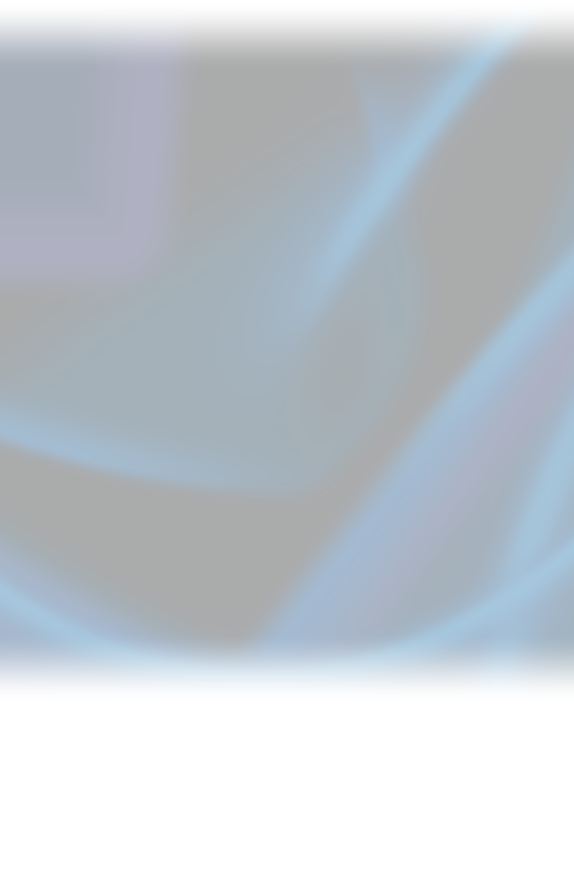
This background is drawn by a Shadertoy shader. Its source:

```glsl
#define GREY vec3(0.668, 0.670, 0.672)
#define TEAL vec3(0.640, 0.695, 0.730)
#define SLATE vec3(0.648, 0.680, 0.725)
#define LAVENDER vec3(0.685, 0.692, 0.755)
#define BLUE vec3(0.640, 0.730, 0.820)
#define GLOW vec3(0.650, 0.785, 0.875)
#define ASPECT 0.64
#define FADE_LOW vec2(0.215, 0.295)
#define FADE_HIGH vec2(0.920, 1.000)

// Parabola through three (parameter, value) points
float bend(float t, vec2 a, vec2 b, vec2 c) {
    float s = (b.y - a.y) / (b.x - a.x);
    float r = (c.y - b.y) / (c.x - b.x);
    return a.y + (t - a.x) * (s + (t - b.x) * (r - s) / (c.x - a.x));
}

// Soft ridge with its own width on each side
float ridge(float d, float before, float after) {
    float k = d / (d < 0.0 ? before : after);
    return exp(-k * k);
}

float roundedBox(vec2 p, vec2 halfSize, float radius) {
    vec2 q = abs(p) - halfSize + radius;
    return length(max(q, 0.0)) + min(max(q.x, q.y), 0.0) - radius;
}

// Broad veil in the middle, with a faint curl along its right side
vec3 paintPool(vec3 col, vec2 p) {
    float side = p.x - bend(p.y, vec2(0.447, 0.365), vec2(0.57, 0.462), vec2(0.70, 0.486));
    float base = p.y - bend(p.x, vec2(0.0, 0.505), vec2(0.143, 0.466), vec2(0.30, 0.444));
    float top = p.y - bend(p.x, vec2(0.195, 0.75), vec2(0.3125, 0.82), vec2(0.417, 0.87));
    float mask = (1.0 - smoothstep(-0.05, 0.01, side)) * smoothstep(-0.015, 0.03, base);
    mask *= 1.0 - smoothstep(-0.10, 0.05, top);
    col = mix(col, TEAL, mask * 0.9);
    vec2 hollow = (p - vec2(0.385, 0.585)) / vec2(0.055, 0.10);
    col = mix(col, GREY, 0.5 * exp(-dot(hollow, hollow)));
    float curl = ridge(side + 0.035, 0.025, 0.02) * smoothstep(0.44, 0.55, p.y);
    col = mix(col, TEAL, 0.4 * curl * (1.0 - smoothstep(0.68, 0.80, p.y)));
    float rim = ridge(base - 0.014, 0.012, 0.032) * (1.0 - smoothstep(0.06, 0.40, p.x));
    return mix(col, mix(BLUE, GLOW, 0.3), rim * 0.85);
}

// Rounded pane in the upper left
vec3 paintPane(vec3 col, vec2 p) {
    vec2 q = p - vec2(0.08 * (p.y - 0.85), 0.95);
    float d = roundedBox(q, vec2(0.207, 0.275), 0.07);
    vec3 pane = mix(SLATE, LAVENDER, smoothstep(-0.13, -0.055, d));
    return mix(col, pane, 1.0 - smoothstep(-0.035, 0.015, d));
}

// Upper diagonal streak and the branch that joins it
vec3 paintUpperStreak(vec3 col, vec2 p) {
    float d = p.x - bend(p.y, vec2(0.622, 0.326), vec2(0.792, 0.430), vec2(0.974, 0.573));
    float haze = ridge(d, 0.075, 0.028) * smoothstep(0.50, 0.72, p.y);
    float core = ridge(d, 0.026, 0.018) * smoothstep(0.60, 0.78, p.y);
    float b = p.x - bend(p.y, vec2(0.785, 0.427), vec2(0.87, 0.417), vec2(0.935, 0.393));
    float branch = ridge(b, 0.012, 0.035) * smoothstep(0.73, 0.81, p.y);
    branch *= 1.0 - smoothstep(0.82, 0.97, p.y);
    col = mix(col, BLUE, haze * 0.6);
    col = mix(col, BLUE, branch * 0.75);
    return mix(col, GLOW, core * 0.8);
}

// Folded sheet on the right, with its outer veil and second streak
vec3 paintRightSheet(vec3 col, vec2 p) {
    float veil = p.x - bend(p.y, vec2(0.59, 0.521), vec2(0.727, 0.586), vec2(0.87, 0.641));
    col = mix(col, TEAL, smoothstep(-0.01, 0.045, veil) * smoothstep(0.50, 0.58, p.y));

    float d = p.x - bend(p.y, vec2(0.297, 0.29), vec2(0.577, 0.515), vec2(0.72, 0.641));
    float spread = mix(0.085, 0.04, smoothstep(0.30, 0.70, p.y));
    vec3 sheet = mix(LAVENDER, SLATE + vec3(0.0, 0.01, 0.0), smoothstep(0.09, 0.16, d));
    sheet = mix(sheet, BLUE, ridge(d - 0.02, 0.08, spread));
    col = mix(col, sheet, smoothstep(-0.025, 0.035, d));
    float crest = ridge(d - 0.012, 0.018, 0.03) * smoothstep(0.42, 0.64, p.y);
    col = mix(col, GLOW, crest * 0.7);

    float s = p.x - bend(p.y, vec2(0.232, 0.553), vec2(0.401, 0.592), vec2(0.518, 0.641));
    col = mix(col, TEAL, smoothstep(0.0, 0.05, s));
    col = mix(col, BLUE, ridge(s, 0.045, 0.06) * 0.6);
    return mix(col, GLOW, ridge(s, 0.022, 0.028) * 0.8);
}

// Low wave in the lower left
vec3 paintLowWave(vec3 col, vec2 p) {
    float rise = p.y - bend(p.x, vec2(0.0, 0.415), vec2(0.169, 0.313), vec2(0.32, 0.235));
    float d = p.y - bend(p.x, vec2(0.0, 0.342), vec2(0.091, 0.290), vec2(0.26, 0.245));
    vec3 wave = mix(TEAL, mix(LAVENDER, BLUE, 0.5), smoothstep(0.0, -0.05, rise) );
    col = mix(col, wave, 1.0 - smoothstep(-0.04, 0.035, rise));
    col = mix(col, BLUE, ridge(d, 0.07, 0.03) * 0.7);
    return mix(col, GLOW, ridge(d, 0.022, 0.013) * 0.85);
}

void mainImage(out vec4 fragColor, in vec2 fragCoord) {
    vec2 p = fragCoord / iResolution.xy * vec2(ASPECT, 1.0);

    vec3 col = paintPool(GREY, p);
    col = paintPane(col, p);
    col = paintUpperStreak(col, p);
    col = paintRightSheet(col, p);
    col = paintLowWave(col, p);

    // White fades at the foot and the head
    float shown = smoothstep(FADE_LOW.x, FADE_LOW.y, p.y);
    shown *= 1.0 - smoothstep(FADE_HIGH.x, FADE_HIGH.y, p.y);
    fragColor = vec4(mix(vec3(1.0), col, shown), 1.0);
}
```
